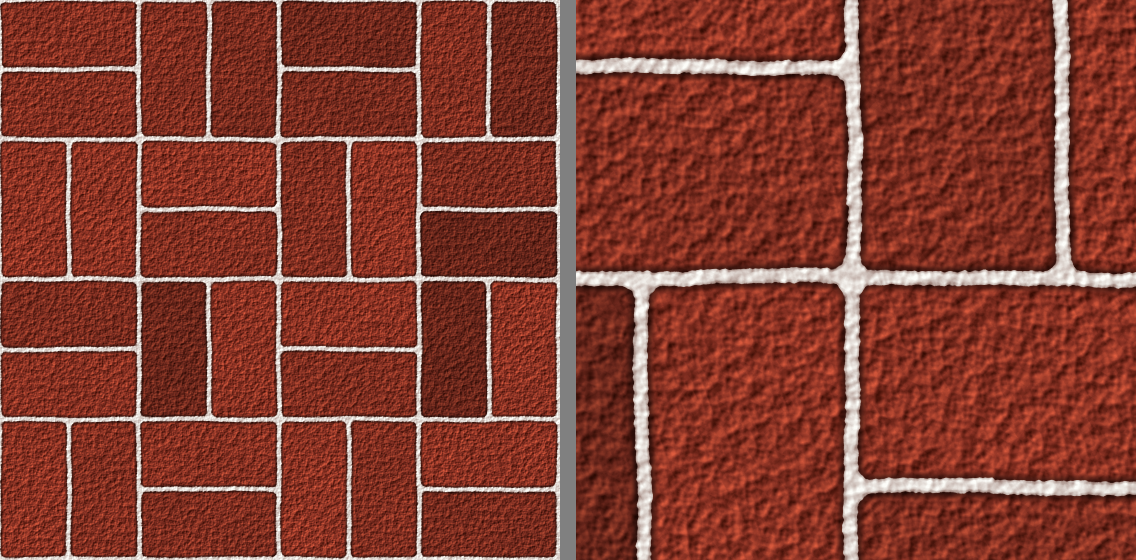
Left, the full canvas; right, a detail of the centre.
Write a WebGL 1 fragment shader that draws this pattern.

```glsl
precision highp float;
// Basket-weave brick paving: a checkerboard of brick pairs, laid flat and upright.
// Rounded-box distances cut the bricks out of pale mortar; wrapping cellular
// noise, lit from the upper left, gives the rough grain. Everything tiles.

uniform vec2 u_resolution;

#define BLOCKS 4.0                       // brick pairs across and down (even)
#define JOINT 0.034                      // mortar width, in blocks
#define CORNER 0.035                     // brick corner radius, in blocks
#define WOBBLE 0.0009                    // waviness of the courses
#define GRAIN 80.0                       // coarsest grain cells across
#define GRAIN_CONTRAST 6.2
#define TONE_RANGE 0.30                  // darkening of the odd brick
#define BRICK_MID vec3(0.50, 0.18, 0.13)
#define BRICK_LIGHT vec3(0.66, 0.26, 0.18)
#define BRICK_DARK vec3(0.35, 0.11, 0.07)
#define MORTAR_LIGHT vec3(0.92, 0.90, 0.88)
#define MORTAR_DARK vec3(0.68, 0.59, 0.56)

const float TAU = 6.2831853;

vec2 hash2(vec2 c) {
  vec3 q = fract(c.xyx * vec3(0.1031, 0.1030, 0.0973));
  q += dot(q, q.yzx + 33.33);
  return fract((q.xx + q.yz) * q.zy);
}

// Distance to the nearest feature point; wraps over the unit square.
float cellular(vec2 p, float cells) {
  vec2 base = floor(p * cells);
  vec2 local = fract(p * cells);
  float nearest = 4.0;
  for (int j = -1; j <= 1; j++) {
    for (int i = -1; i <= 1; i++) {
      vec2 o = vec2(float(i), float(j));
      vec2 r = o + hash2(mod(base + o, cells) + 7.0) - local;
      nearest = min(nearest, dot(r, r));
    }
  }
  return sqrt(nearest);
}

float relief(vec2 p) {
  return 0.5 * cellular(p, GRAIN)
       + 0.3 * cellular(p + 0.37, floor(GRAIN * 1.9))
       + 0.2 * cellular(p + 0.71, floor(GRAIN * 3.2));
}

// Layered sines of whole frequency bend the courses without breaking the tiling.
vec2 wobble(vec2 p) {
  vec2 a = TAU * p.yx;
  vec2 b = TAU * p;
  return WOBBLE * (sin(3.0 * a + 2.0 * b + vec2(0.4, 2.1))
                 + 0.7 * sin(7.0 * a - 3.0 * b + vec2(1.7, 0.3))
                 + 0.3 * sin(19.0 * a + vec2(4.0, 5.2)));
}

float roundedBox(vec2 p, vec2 halfSize, float radius) {
  vec2 q = abs(p) - halfSize + radius;
  return length(max(q, 0.0)) + min(max(q.x, q.y), 0.0) - radius;
}

void main() {
  vec2 p = gl_FragCoord.xy / u_resolution;
  float pixel = BLOCKS / min(u_resolution.x, u_resolution.y);

  // Directional slope of the grain
  vec2 toLight = vec2(-0.00085, 0.00085);
  float slope = relief(p - toLight) - relief(p + toLight);

  // Block and brick within it: x runs along the brick, y across the pair
  vec2 grid = (p + vec2(0.002, -0.0013) + wobble(p)) * BLOCKS;
  vec2 block = mod(floor(grid), BLOCKS);
  vec2 f = fract(grid);
  float flatPair = mod(block.x + block.y, 2.0);
  vec2 axes = flatPair > 0.5 ? f : f.yx;
  float side = floor(axes.y * 2.0);
  vec2 local = vec2(axes.x - 0.5, 0.5 * fract(axes.y * 2.0) - 0.25);
  float d = roundedBox(local, vec2(0.5, 0.25) - 0.5 * JOINT, CORNER);
  d += 0.012 * slope;

  // Brick: grain, individual tone and shaded rim
  float t = clamp(slope * GRAIN_CONTRAST, -2.0, 2.0);
  vec3 brick = mix(BRICK_MID, t > 0.0 ? BRICK_LIGHT : BRICK_DARK, abs(t));
  float chance = hash2(block * vec2(3.0, 5.0) + side * 11.0 + 2.0).x;
  float tone = 1.07 - TONE_RANGE * pow(chance, 4.0);
  tone -= 0.12 * flatPair * (1.0 - side) * chance;
  tone += 0.03 * sin(TAU * (5.0 * p.x + 2.0 * p.y)) * sin(TAU * (6.0 * p.y - p.x));
  brick *= tone * mix(0.5, 1.0, smoothstep(0.0, 0.02, -d));

  // Mortar: rough, and shaded beside the bricks
  float shade = 0.15 - 2.2 * slope + 0.75 * (1.0 - smoothstep(0.0, 0.009, d));
  vec3 mortar = mix(MORTAR_LIGHT, MORTAR_DARK, clamp(shade, -0.3, 1.3));

  float joint = smoothstep(-0.7 * pixel, 0.7 * pixel, d);
  gl_FragColor = vec4(clamp(mix(brick, mortar, joint), 0.0, 1.0), 1.0);
}
```
